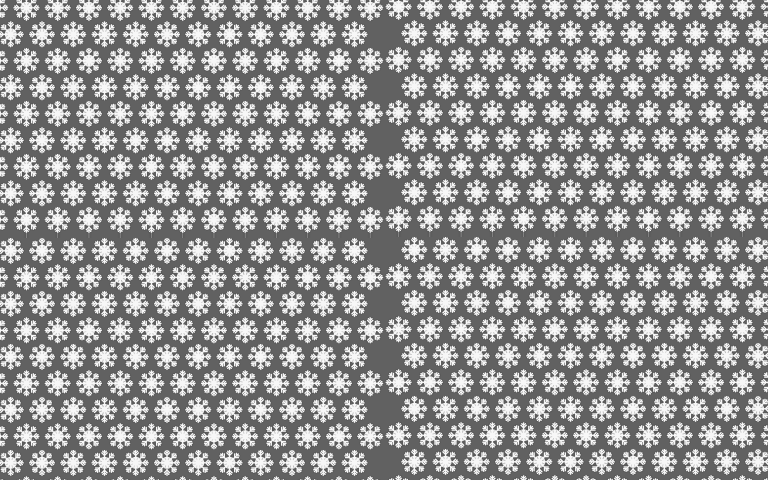
Write a Shadertoy shader that draws this pattern.

```glsl
const float CANVAS_HEIGHT = 480.0;           // design units down the canvas
const vec2  PITCH = vec2(31.25, 26.5);       // spacing of flakes in a row, and of rows
const float FIRST_ROW = 7.8;                 // centre of the top row, from the top edge
const float SEAM_ROWS = 9.0;                 // rows above the horizontal seam
const float SEAM_GAP = 4.5;                  // extra space at that seam
const float CENTRE_OFFSET = 0.4;             // mirror axis, right of centre
const float EVEN_START = 14.2;               // axis to first flake, even rows
const float ODD_START = 29.9;                // axis to first flake, odd rows
const float RIGHT_LIFT = 1.0;                // right half sits slightly higher
const float ARMS = 8.0;
const float ARM_LENGTH = 12.3;
const float CORE_RADIUS = 6.0;
const float LINE_HALF_WIDTH = 0.72;
const float HALO_WIDTH = 1.6;
const vec3  GROUND = vec3(0.38);
const vec3  HALO = vec3(0.345);
const vec3  SNOW = vec3(0.97);
const float PI = 3.14159265;

float hash(vec2 p) {
    return fract(sin(dot(p, vec2(127.1, 311.7))) * 43758.5453);
}

float segment(vec2 p, vec2 a, vec2 b) {
    vec2 ap = p - a, ab = b - a;
    return length(ap - ab * clamp(dot(ap, ab) / dot(ab, ab), 0.0, 1.0));
}

// Fold the plane into one half of an arm's sector, arm along +x.
vec2 foldArms(vec2 p) {
    float sector = 2.0 * PI / ARMS;
    float angle = atan(p.y, p.x + 1e-5);
    angle = abs(angle - sector * round(angle / sector));
    return length(p) * vec2(cos(angle), sin(angle));
}

float flakeDistance(vec2 arm) {
    float stem = segment(arm, vec2(0.0), vec2(ARM_LENGTH, 0.0));
    float innerBranch = segment(arm, vec2(7.4, 0.0), vec2(9.9, 2.5));
    float outerBranch = segment(arm, vec2(9.8, 0.0), vec2(11.5, 1.7));
    float lines = min(stem, min(innerBranch, outerBranch)) - LINE_HALF_WIDTH;
    return min(lines, length(arm) - CORE_RADIUS);
}

// Small pale slits between the arms, inside the core.
float laceDistance(vec2 arm) {
    float halfSector = PI / ARMS;
    vec2 between = vec2(cos(halfSector), sin(halfSector));
    return segment(arm, 3.4 * between, 5.2 * between) - 0.45;
}

void mainImage(out vec4 fragColor, in vec2 fragCoord) {
    float pixel = CANVAS_HEIGHT / iResolution.y;
    float x = (fragCoord.x - 0.5 * iResolution.x) * pixel - CENTRE_OFFSET;
    float y = CANVAS_HEIGHT - fragCoord.y * pixel;

    // Rows, with a wider space at the horizontal seam
    y += RIGHT_LIFT * step(0.0, x);
    float seam = FIRST_ROW + (SEAM_ROWS - 0.5) * PITCH.y;
    y -= clamp(y - seam, 0.0, SEAM_GAP);
    float row = round((y - FIRST_ROW) / PITCH.y);

    // Staggered columns, mirrored about the empty vertical band
    float start = mod(row, 2.0) < 0.5 ? EVEN_START : ODD_START;
    float column = max(round((abs(x) - start) / PITCH.x), 0.0);
    vec2 local = vec2(abs(x) - start - column * PITCH.x,
                      y - FIRST_ROW - row * PITCH.y);

    vec2 arm = foldArms(local);
    float d = flakeDistance(arm);
    float flake = clamp(0.5 - d / pixel, 0.0, 1.0);
    float lace = clamp(0.5 - laceDistance(arm) / pixel, 0.0, 1.0);

    // Slight variation in the lace from flake to flake
    float wear = hash(vec2(column + (x < 0.0 ? 40.0 : 0.0), row));
    vec3 snow = SNOW * (1.0 - lace * mix(0.12, 0.28, wear));
    float halo = 1.0 - smoothstep(0.3, HALO_WIDTH, d);
    vec3 color = mix(mix(GROUND, HALO, halo), snow, flake);
    fragColor = vec4(color, 1.0);
}
```
